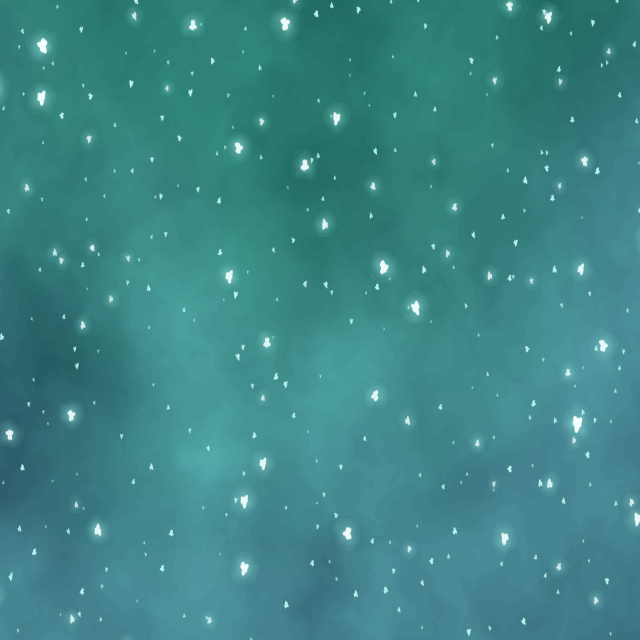
Reproduce this texture procedurally as a WebGL 1 fragment shader.

```glsl
precision highp float;

uniform vec2 u_resolution;

const vec3 GREEN_DARK = vec3(0.10, 0.38, 0.35);
const vec3 GREEN_LIGHT = vec3(0.26, 0.64, 0.58);
const vec3 BLUE_DARK = vec3(0.18, 0.35, 0.42);
const vec3 BLUE_LIGHT = vec3(0.35, 0.67, 0.70);
const vec3 HALO_COLOR = vec3(0.58, 0.88, 0.86);
const vec3 SPECK_COLOR = vec3(0.74, 0.95, 0.93);
const vec3 CORE_COLOR = vec3(0.96, 1.0, 1.0);

const vec2 CLOUD_SCALE = vec2(4.6, 3.4);
const float CLOUD_CONTRAST = 1.25;
const float TONE_LEVELS = 20.0;
const float HUE_LEVELS = 13.0;
const float RAGGED_SCALE = 24.0;
const float RAGGED_AMOUNT = 0.055;
const vec2 GLOW_CENTER = vec2(0.52, 0.36);
const vec2 GLOW_SIZE = vec2(0.33, 0.46);
const float BASE_TONE = 0.29;
const float GLOW_TONE = 0.49;

const float STAR_GRID = 10.0;
const float STAR_DENSITY = 0.62;
const vec2 STAR_RADII = vec2(0.0026, 0.0076);
const float SPECK_GRID = 20.0;
const float SPECK_DENSITY = 0.66;
const vec2 SPECK_RADII = vec2(0.0012, 0.0033);
const float STAR_STRETCH = 1.4;
const float HALO_REACH = 0.008;
const float EDGE_SOFTNESS = 0.0013;
const float TAU = 6.28319;

float hash(vec2 p) {
  vec3 q = fract(p.xyx * 0.1031);
  q += dot(q, q.yzx + 33.33);
  return fract((q.x + q.y) * q.z);
}

float noise(vec2 p) {
  vec2 cell = floor(p);
  vec2 f = fract(p);
  f = f * f * (3.0 - 2.0 * f);
  float low = mix(hash(cell), hash(cell + vec2(1.0, 0.0)), f.x);
  float high = mix(hash(cell + vec2(0.0, 1.0)), hash(cell + 1.0), f.x);
  return mix(low, high, f.y);
}

float fbm(vec2 p) {
  float sum = 0.0;
  float weight = 0.5;
  for (int i = 0; i < 5; i++) {
    sum += weight * noise(p);
    p = mat2(1.6, 1.2, -1.2, 1.6) * p + 17.3;
    weight *= 0.5;
  }
  return sum / 0.96875;
}

// Flat steps joined by narrow ramps.
float posterize(float value, float levels) {
  float scaled = value * levels;
  return (floor(scaled) + smoothstep(0.4, 0.6, fract(scaled))) / levels;
}

// Watercolor wash: green above, blue below, pale in the middle.
vec3 wash(vec2 uv) {
  vec2 grain = uv * RAGGED_SCALE;
  vec2 ragged = vec2(fbm(grain), fbm(grain + 71.7)) - 0.5;
  vec2 p = uv + RAGGED_AMOUNT * ragged;
  float cloud = fbm(p * CLOUD_SCALE + 3.7) - 0.5;
  float drift = fbm(p * CLOUD_SCALE * 0.8 + 41.2) - 0.5;
  vec2 fromGlow = (p - GLOW_CENTER) / GLOW_SIZE;
  float glow = exp(-dot(fromGlow, fromGlow));
  float offAxis = p.x - 0.42;
  float tone = BASE_TONE + GLOW_TONE * glow + CLOUD_CONTRAST * cloud;
  float hue = 1.25 * p.y - 0.05 - 1.7 * offAxis * offAxis + 0.6 * drift;
  tone = posterize(clamp(tone, 0.0, 1.0), TONE_LEVELS);
  hue = posterize(clamp(hue, 0.0, 1.0), HUE_LEVELS);
  return mix(mix(BLUE_DARK, GREEN_DARK, hue), mix(BLUE_LIGHT, GREEN_LIGHT, hue), tone);
}

// Coverage of an uneven, slightly tall chip with blunt corners.
float starShape(vec2 d, float radius, float seed, float softness) {
  d.y /= STAR_STRETCH;
  d.x += 0.3 * (seed - 0.5) * d.y;
  float angle = atan(d.y, d.x + 0.00001);
  float rim = 1.0 + 0.13 * cos(5.0 * angle + TAU * seed) + 0.20 * cos(3.0 * angle + 5.0 * TAU * seed);
  rim -= 0.10 * cos(2.0 * angle);
  return 1.0 - smoothstep(-softness, softness, length(d) - radius * rim);
}

// Scattered stars: x is core coverage, y is halo strength.
vec2 scatter(vec2 uv, float grid, float density, vec2 radii, float salt, float softness) {
  vec2 light = vec2(0.0);
  vec2 home = floor(uv * grid);
  float wobble = 0.22 * (noise(uv * 80.0) - 0.5);
  for (int j = -1; j <= 1; j++) {
    for (int i = -1; i <= 1; i++) {
      vec2 cell = home + vec2(float(i), float(j));
      vec2 key = cell + salt;
      float present = step(hash(key + 5.1), density);
      vec2 center = (cell + vec2(hash(key + 11.3), hash(key + 23.9))) / grid;
      float seed = hash(key + 37.7);
      float size = hash(key + 53.2);
      float radius = mix(radii.x, radii.y, size * sqrt(size));
      vec2 d = uv - center;
      float core = starShape(d, radius, seed, softness) * mix(0.65, 1.0, size);
      float reach = length(d * vec2(1.0, 0.85)) / (radius * 3.2 + HALO_REACH) + wobble;
      float halo = pow(max(1.0 - reach, 0.0), 1.9) * mix(0.35, 0.8, size);
      light = max(light, present * vec2(core, halo));
    }
  }
  return light;
}

void main() {
  float shortSide = min(u_resolution.x, u_resolution.y);
  vec2 uv = gl_FragCoord.xy / shortSide;
  float softness = max(EDGE_SOFTNESS, 0.6 / shortSide);

  vec3 color = wash(uv);
  vec2 specks = scatter(uv, SPECK_GRID, SPECK_DENSITY, SPECK_RADII, 130.0, softness);
  vec2 stars = scatter(uv, STAR_GRID, STAR_DENSITY, STAR_RADII, 310.0, softness);

  color = mix(color, HALO_COLOR, posterize(stars.y, 14.0));
  color = mix(color, SPECK_COLOR, specks.x);
  color = mix(color, CORE_COLOR, stars.x);
  gl_FragColor = vec4(color, 1.0);
}
```
